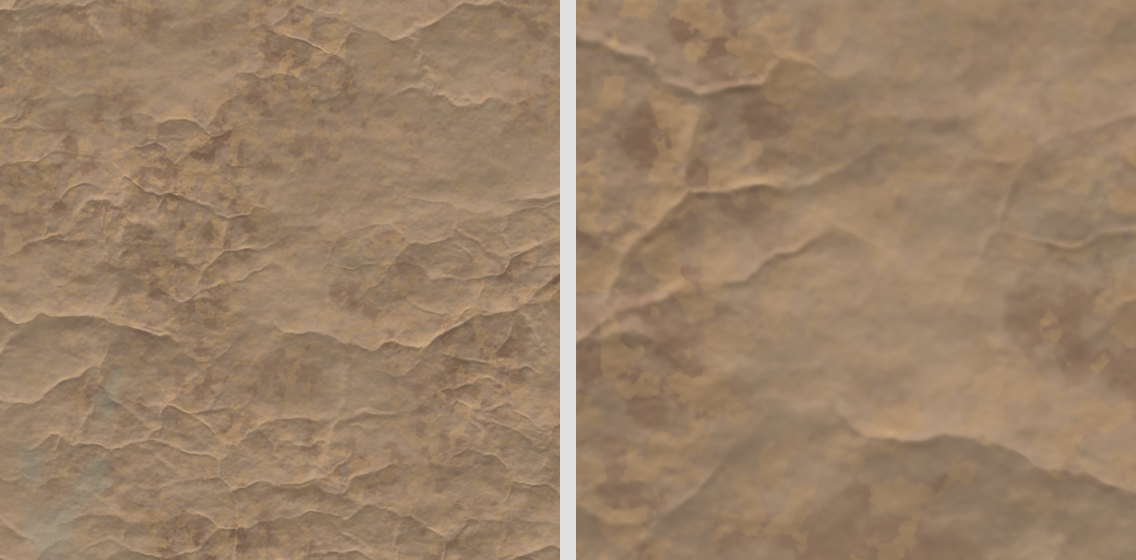
Left, the full canvas; right, a detail of the centre.
This texture is drawn by a WebGL 2 fragment shader. Its source:

```glsl
#version 300 es
precision highp float;
// Weathered sandstone: shallow scalloped hollows, crumbly ridges and ochre mottling.

uniform vec2 u_resolution;
out vec4 fragColor;

vec2 hash2(vec2 cell) {
    vec3 q = fract(cell.xyx * vec3(0.1031, 0.1030, 0.0973));
    q += dot(q, q.yzx + 33.33);
    return fract((q.xx + q.yz) * q.zy);
}

float noise(vec2 p) {
    vec2 i = floor(p), f = fract(p);
    f = f * f * (3.0 - 2.0 * f);
    float low = mix(hash2(i).x, hash2(i + vec2(1, 0)).x, f.x);
    float high = mix(hash2(i + vec2(0, 1)).x, hash2(i + vec2(1, 1)).x, f.x);
    return mix(low, high, f.y);
}

float fbm(vec2 p) {
    float sum = 0.0, amplitude = 0.533;
    for (int octave = 0; octave < 4; octave++) {
        sum += amplitude * noise(p);
        p = mat2(1.6, 1.2, -1.2, 1.6) * p + 11.7;
        amplitude *= 0.5;
    }
    return sum;
}

// Squared distance to the nearest centre, and the gap to the second nearest.
vec2 hollows(vec2 p) {
    vec2 i = floor(p);
    float nearest = 9.0, second = 9.0;
    for (int y = -1; y <= 1; y++) {
        for (int x = -1; x <= 1; x++) {
            vec2 cell = i + vec2(x, y);
            vec2 offset = cell + 0.08 + 0.84 * hash2(cell) - p;
            float d = dot(offset, offset);
            second = min(second, max(nearest, d));
            nearest = min(nearest, d);
        }
    }
    return vec2(nearest, sqrt(second) - sqrt(nearest));
}

// Surface height in x, ridge strength in y, roughness in z.
vec3 relief(vec2 p) {
    vec2 warp = vec2(fbm(p * 6.0), fbm(p * 6.0 + 31.0)) - 0.5;
    vec2 crumble = vec2(fbm(p * 30.0 + 7.0), fbm(p * 30.0 + 53.0)) - 0.5;
    vec2 w = p + 0.13 * warp + 0.022 * crumble;
    vec2 large = hollows(w * vec2(4.8, 7.2) + 3.0);
    vec2 small = hollows(w * vec2(10.0, 14.0) + 19.0);

    float depth = mix(0.25, 1.45, smoothstep(0.25, 0.75, noise(p * 5.0 + 5.0)));
    float broken = smoothstep(0.3, 0.75, noise(p * 5.5 + 41.0));
    float ridge = depth * (1.0 - smoothstep(0.0, 0.16, large.y));
    ridge = max(ridge, 0.7 * broken * (1.0 - smoothstep(0.0, 0.18, small.y)));
    ridge *= smoothstep(0.25, 0.65, fbm(p * 14.0 + 61.0));

    float height = 0.016 * depth * large.x + 0.0075 * broken * small.x;
    height += 0.014 * fbm(p * vec2(6.0, 9.0) + 71.0);
    height += (0.0014 + 0.0014 * ridge + 0.0022 * broken) * fbm(p * vec2(32.0, 42.0));
    height += (0.0003 + 0.0005 * ridge) * noise(p * 140.0) + 0.0006 * ridge;
    return vec3(height, ridge, broken);
}

void main() {
    vec2 p = gl_FragCoord.xy / min(u_resolution.x, u_resolution.y);

    // Raking light from the top, slightly to the left.
    vec2 toLight = 0.0032 * normalize(vec2(-0.25, 1.0));
    vec3 surface = relief(p);
    float slope = (surface.x - relief(p + toLight).x) / 0.0032;
    float light = slope / (1.0 + 1.6 * abs(slope));

    // Stone, with umber and fine ochre mottling gathered in loose regions.
    float region = smoothstep(0.34, 0.62, fbm(p * 6.0 + 83.0));
    float mottled = mix(region, surface.z, 0.35);
    vec3 color = mix(vec3(0.605, 0.515, 0.42), vec3(0.575, 0.48, 0.395), mottled);
    float umber = smoothstep(0.48, 0.66, fbm(p * 40.0 + 13.0));
    color = mix(color, vec3(0.49, 0.375, 0.295), 0.6 * umber * (0.1 + 0.9 * mottled));
    float ochre = smoothstep(0.50, 0.60, fbm(p * 62.0 + 29.0));
    color = mix(color, vec3(0.645, 0.525, 0.385), ochre * (0.25 + 0.5 * mottled));

    // Small pale stains and dusty ridge crests.
    float stain = smoothstep(0.72, 0.84, fbm(p * vec2(10.0, 7.0) + 97.0));
    color = mix(color, vec3(0.57, 0.54, 0.47), 0.6 * stain);
    color = mix(color, vec3(0.66, 0.56, 0.46), 0.4 * clamp(surface.y, 0.0, 1.0));

    color *= 1.01 + 0.68 * light;
    color *= 0.985 + 0.03 * noise(p * 210.0);
    fragColor = vec4(color, 1.0);
}
```
